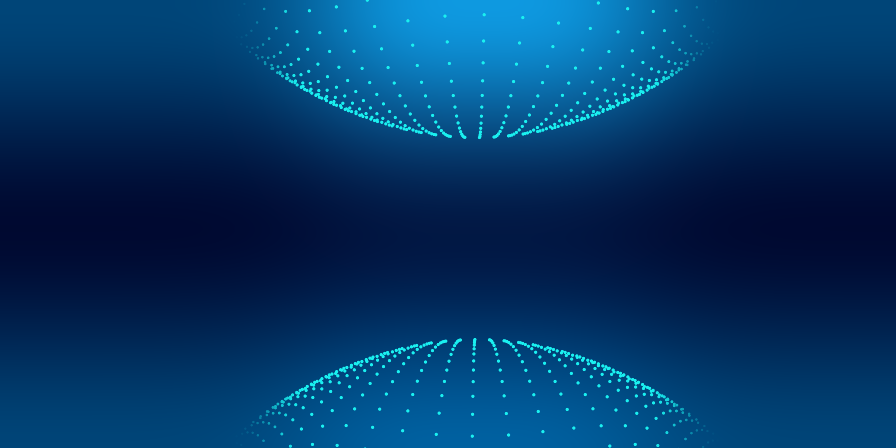
Reproduce this background procedurally as a Shadertoy shader.

```glsl
#define AXIS_X 1.064
#define TOP_APEX 0.693
#define BOTTOM_APEX 0.242
#define RIM_SCALE 0.165
#define RIM_CURVE 0.73
#define FRONT_CURVE 0.094
#define LINE_SPACING 0.0325
#define DOT_RADIUS 0.0036
#define LINES 13
#define DOTS 24

const vec3 NIGHT = vec3(0.0, 0.035, 0.19);
const vec3 OCEAN = vec3(0.0, 0.27, 0.47);
const vec3 SKY_GLOW = vec3(0.055, 0.33, 0.41);
const vec3 SEA_GLOW = vec3(0.0, 0.11, 0.16);
const vec3 CYAN = vec3(0.10, 0.94, 0.94);

// Soft glow with a flatter core across and a Gaussian falloff upward
float glow(vec2 p, vec2 size) {
    vec2 q = abs(p) / size;
    return exp(-q.x * q.x * q.x - q.y * q.y);
}

// Dotted meridians on the near side of a bowl whose apex is the origin
float dottedBowl(vec2 p, float phase, float pixel) {
    float rimHeight = RIM_CURVE * p.x * p.x;
    if (p.y < rimHeight - 0.02 || abs(p.x) > 0.56) return 0.0;

    float light = 0.0;
    for (int i = -LINES; i <= LINES; i++) {
        float slope = (float(i) + phase) * LINE_SPACING;
        float foreshortening = inversesqrt(1.0 + pow(slope / RIM_SCALE, 2.0));
        for (int j = 0; j < DOTS; j++) {
            // Dots spread apart as they leave the rim
            float n = float(j);
            float reach = (0.045 * n + 0.0055 * n * n) * foreshortening;
            float x = slope * (1.0 + reach);
            float y = RIM_CURVE * x * x + FRONT_CURVE * reach * reach;
            float fade = 1.0 - smoothstep(0.38, 0.55, abs(x));
            float radius = DOT_RADIUS * mix(0.65, 1.0, fade);
            float edge = length(p - vec2(x, y)) - radius;
            light = max(light, fade * (1.0 - smoothstep(-0.5 * pixel, 0.5 * pixel, edge)));
        }
    }
    return light;
}

void mainImage(out vec4 fragColor, in vec2 fragCoord) {
    float pixel = 1.0 / iResolution.y;
    vec2 p = fragCoord * pixel;

    // Dark horizontal band between two blue ends
    float band = smoothstep(0.0, 1.0, abs(p.y - 0.49) * 2.0);
    vec3 color = mix(NIGHT, OCEAN, band);

    // Glows behind the bowls
    color += SKY_GLOW * glow(p - vec2(1.085, 1.0), vec2(0.41, 0.35));
    color += SEA_GLOW * glow(p - vec2(1.06, 0.0), vec2(0.43, 0.38));

    // Upper bowl opens upward, lower one is its reflection
    bool upper = p.y > 0.5;
    vec2 local = upper ? p - vec2(AXIS_X, TOP_APEX)
                       : vec2(p.x - AXIS_X, BOTTOM_APEX - p.y);
    float dots = dottedBowl(local, upper ? 0.19 : -0.12, pixel);
    color = mix(color, CYAN, dots);

    fragColor = vec4(color, 1.0);
}
```
